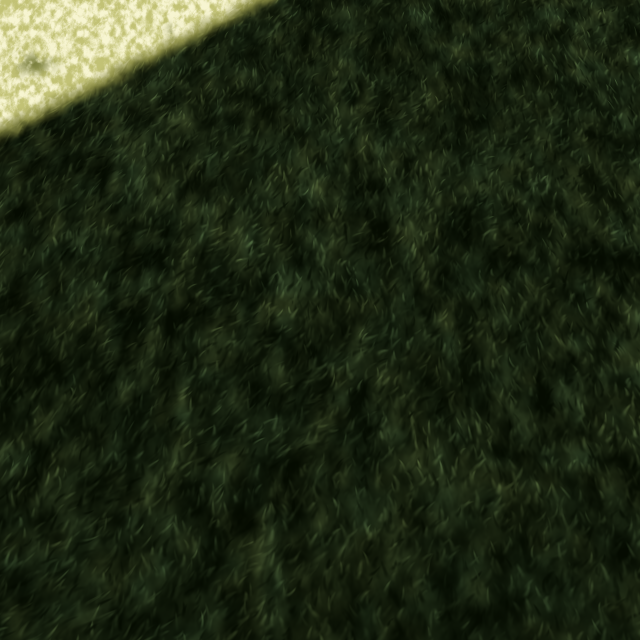
Write a WebGL 2 fragment shader that draws this texture.

```glsl
#version 300 es
precision highp float;
uniform vec2 u_resolution;
out vec4 fragColor;

float hash(vec2 p) {
  vec3 q = fract(p.xyx * vec3(0.1031, 0.1030, 0.0973));
  q += dot(q, q.yzx + 33.33);
  return fract((q.x + q.y) * q.z);
}

float noise(vec2 p) {
  vec2 i = floor(p), f = fract(p);
  f = f * f * (3.0 - 2.0 * f);
  return mix(mix(hash(i), hash(i + vec2(1, 0)), f.x),
             mix(hash(i + vec2(0, 1)), hash(i + vec2(1, 1)), f.x), f.y);
}

float fbm(vec2 p) {
  float sum = 0.0, amp = 0.5;
  for (int i = 0; i < 4; i++) {
    sum += amp * noise(p);
    p = mat2(1.6, 1.2, -1.2, 1.6) * p + 17.3;
    amp *= 0.5;
  }
  return sum / 0.9375;
}

// One layer of short, soft, curved blades: x is tone, y is coverage
vec2 bladeLayer(vec2 p, float seed, float lean) {
  vec2 cell = floor(p), result = vec2(0.0);
  for (int j = -1; j <= 1; j++) {
    for (int i = -1; i <= 1; i++) {
      vec2 id = cell + vec2(i, j);
      vec2 key = id + seed * 31.7 + 200.0;
      vec2 root = id + vec2(hash(key), hash(key + 41.3));
      float angle = lean + 1.3 * (hash(key + 83.1) - 0.5);
      vec2 dir = vec2(cos(angle), sin(angle));
      vec2 d = p - root;
      float along = dot(d, dir) / mix(0.45, 0.85, hash(key + 12.9));
      float across = dot(d, vec2(-dir.y, dir.x));
      across += (hash(key + 57.7) - 0.5) * 0.3 * along * along;
      float width = mix(0.14, 0.26, hash(key + 7.2)) * (1.0 - 0.4 * along);
      float cover = (1.0 - smoothstep(0.0, 1.0, abs(across) / width))
                  * (1.0 - smoothstep(0.3, 1.0, abs(along)));
      float tone = hash(key + 29.4) * (0.85 + 0.25 * along);
      result = mix(result, vec2(tone, 1.0), cover * 0.9);
    }
  }
  return result;
}

void main() {
  vec2 uv = gl_FragCoord.xy / u_resolution;

  // Ground coordinates: blades shrink toward the top
  float depth = 2.2 - uv.y;
  vec2 ground = vec2((uv.x - 0.5) / depth, -log(depth));

  // Overlapping blades, from deep shade up to the tips
  float lean = 1.2 + 0.9 * (noise(ground * 22.0 + 70.0) - 0.5);
  float tone = 0.1 + 0.3 * noise(ground * vec2(110, 70) + 50.0);
  for (int i = 0; i < 4; i++) {
    float layer = float(i);
    vec2 p = ground * (70.0 + 9.0 * layer) + layer * vec2(13.7, 7.9);
    vec2 blade = bladeLayer(p, layer, lean);
    float lit = blade.x / max(blade.y, 0.01);
    tone = mix(tone, lit * (0.6 + 0.12 * layer), blade.y * 0.7);
  }
  float bladeTone = tone;

  // Tufts, dark hollows and the broad falloff
  float tuft = fbm(ground * vec2(52, 40) + 60.0);
  float patches = fbm(uv * 6.0 + 20.0);
  tone *= 0.1 + 1.25 * tuft + 0.5 * patches;
  tone += 0.35 * (tuft - 0.5);
  tone *= 1.0 - 0.22 * smoothstep(0.35, 0.0, uv.y) * smoothstep(0.2, 1.0, uv.x);
  tone += 0.05 * smoothstep(0.4, 1.0, uv.y);

  // Shaded turf
  float light = pow(clamp(tone / 0.8, 0.0, 1.3), 1.15);
  vec3 shade = mix(vec3(0.02, 0.045, 0.004), vec3(0.24, 0.31, 0.175), light);
  float dryness = noise(ground * 60.0 + 90.0) - 0.5;
  shade *= 1.0 + dryness * vec3(0.14, 0.0, -0.12);

  // Sunlit turf, bleached with fine grain and small olive gaps
  float grain = 0.75 * fbm(uv * vec2(120, 95) + 11.0) + 0.25 * bladeTone;
  vec3 sun = mix(vec3(0.76, 0.76, 0.46), vec3(0.97, 0.96, 0.82),
                 smoothstep(0.25, 0.62, grain));
  vec2 toGap = (uv - vec2(0.053, 0.9)) * vec2(38, 62);
  float gap = exp(-dot(toGap, toGap));
  gap += 0.7 * exp(-pow(length(uv - vec2(0.27, 0.952)) * 100.0, 2.0));
  gap *= smoothstep(0.25, 0.6, fbm(uv * 65.0 + 35.0));
  sun = mix(sun, vec3(0.49, 0.51, 0.25), clamp(gap, 0.0, 1.0));

  // Soft diagonal shadow edge passing through olive
  float edge = (uv.y - 0.783 - 0.51 * uv.x) / 1.1225;
  edge += 0.014 * (fbm(uv * 38.0 + 5.0) - 0.5) + 0.006 * (bladeTone - 0.3);
  vec3 color = mix(shade, vec3(0.49, 0.50, 0.23), smoothstep(-0.013, 0.011, edge));
  color = mix(color, sun, smoothstep(0.0, 0.029, edge));
  fragColor = vec4(color, 1.0);
}
```
